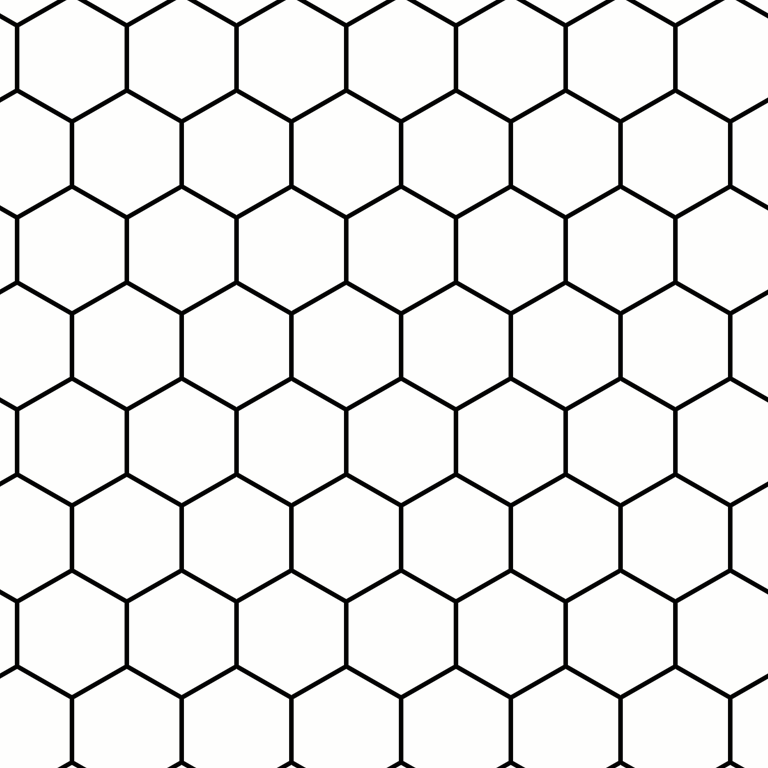
This pattern is drawn by a WebGL 2 fragment shader. Its source:

```glsl
#version 300 es
precision highp float;

uniform vec2 u_resolution;
out vec4 fragColor;

const vec3 PAPER = vec3(0.997, 0.997, 0.992);
const vec3 INK = vec3(0.008);
const vec2 REPEATS = vec2(7.0, 4.0);            // each repeat holds two staggered rows
const vec2 CELL_CENTRE = vec2(0.0937, 0.9245);
const float LINE_WIDTH = 0.0059;

// Offset from the nearest point of a rectangular lattice
vec2 latticeOffset(vec2 p, vec2 period) {
    return (fract(p / period + 0.5) - 0.5) * period;
}

// Offset from the nearest centre of two interleaved lattices
vec2 hexOffset(vec2 p, vec2 period) {
    vec2 a = latticeOffset(p, period);
    vec2 b = latticeOffset(p - 0.5 * period, period);
    return dot(a, a) < dot(b, b) ? a : b;
}

// Distance from a point inside a cell to its closest side
float hexEdgeDistance(vec2 offset, vec2 period) {
    vec2 q = abs(offset);
    vec2 diagonal = 0.5 * period;
    float upright = 0.5 * period.x - q.x;
    float slanted = 0.5 * length(diagonal) - dot(q, normalize(diagonal));
    return min(upright, slanted);
}

// Antialiased coverage of a line centred on distance zero
float lineCoverage(float dist, float width, float pixel) {
    return 1.0 - smoothstep(-0.75 * pixel, 0.75 * pixel, dist - 0.5 * width);
}

void main() {
    vec2 uv = gl_FragCoord.xy / u_resolution;
    float pixel = 1.0 / min(u_resolution.x, u_resolution.y);
    vec2 period = 1.0 / REPEATS;

    // Honeycomb outline
    vec2 offset = hexOffset(uv - CELL_CENTRE, period);
    float edge = hexEdgeDistance(offset, period);
    float ink = lineCoverage(edge, LINE_WIDTH, pixel);

    fragColor = vec4(mix(PAPER, INK, ink), 1.0);
}
```
